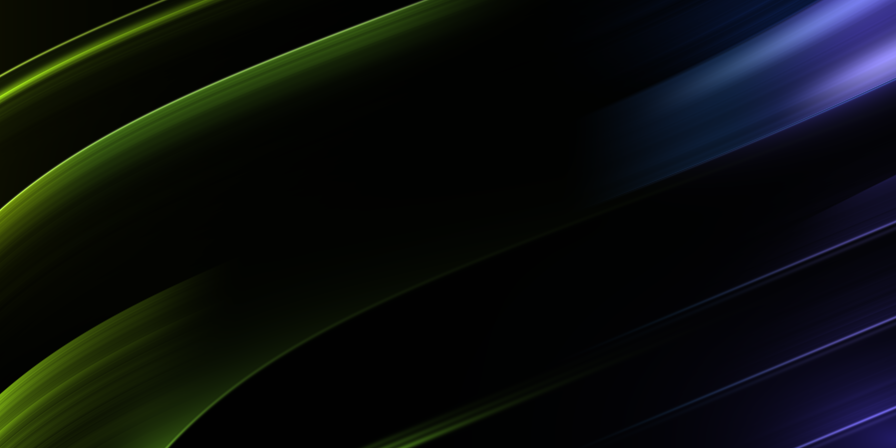
This background is drawn by a Shadertoy shader. Its source:

```glsl
float hash(float n) {
    n = fract(n * 0.1031);
    n *= n + 33.33;
    return fract(n * (n + n));
}

float noise(float x) {
    float cell = floor(x), f = fract(x);
    return mix(hash(cell), hash(cell + 1.0), f * f * (3.0 - 2.0 * f));
}

// Fine fibres running along a curve, d is the offset across it
float fibres(float d, float seed) {
    return 0.5 * noise(d * 45.0 + seed) + 0.3 * noise(d * 130.0 + seed) + 0.2 * noise(d * 300.0 + seed);
}

// Rising curve, steep at first and then straight
float arc(float x, float bend) {
    return 0.36 * x + bend * (1.0 - exp(-4.0 * x));
}

// Soft-edged thin line
float line(float d, float width) {
    float w = max(width, 0.8 / iResolution.y);
    return width / w * exp(-d * d / (w * w));
}

// Sharp at d = 0, fading toward positive d
float sheet(float d, float fall) {
    float aa = 1.2 / iResolution.y;
    return smoothstep(-aa, aa, d) * exp(-max(d, 0.0) / fall);
}

vec3 greenSide(vec2 p) {
    vec3 lime = vec3(0.48, 0.68, 0.07);
    vec3 leaf = vec3(0.21, 0.36, 0.07);
    vec3 col = vec3(0.04, 0.045, 0.0) * exp(-p.x * 4.0) * smoothstep(0.1, 0.6, p.y);

    // Long central ribbon
    float d = 0.531 + arc(p.x, 0.13) - p.y;
    float along = 1.0 - smoothstep(0.75, 1.3, p.x);
    vec3 tint = mix(vec3(0.32, 0.42, 0.03), leaf, smoothstep(0.0, 0.25, p.x));
    float body = sheet(d, 0.2) * exp(-d * d / 0.006);
    col += tint * along * body * (0.65 + 0.6 * fibres(d, 3.0));
    col += tint * sheet(d, 0.1) * exp(-p.x * 2.5) * fibres(d, 9.0) * 0.7;
    col += vec3(0.36, 0.43, 0.26) * line(d, 0.0028) * along;

    // Upper corner strands
    float fade = exp(-p.x * 1.6);
    d = 0.83 + arc(p.x, 0.05) - p.y;
    col += vec3(0.55, 0.68, 0.2) * line(d, 0.003) * fade;
    col += leaf * sheet(d, 0.04) * fibres(d, 21.0) * fade * 0.6;
    d = 0.785 + arc(p.x, 0.06) - p.y;
    col += lime * (line(d, 0.012) * 0.75 + sheet(d, 0.035) * fibres(d, 5.0) * 0.8) * fade;

    // Lower corner sheet, bounded on the right by a thin arc
    float rim = p.y - arc(p.x - 0.372, 0.18);
    float inside = smoothstep(-0.004, 0.012, rim);
    d = 0.12 + arc(p.x, 0.13) - p.y;
    float glow = exp(-p.x * 4.2) * (1.0 - smoothstep(0.3, 0.55, p.x));
    col += lime * sheet(d, 0.19) * glow * inside * (0.45 + 1.1 * fibres(d, 14.0));
    col += leaf * inside * exp(-rim * 7.0) * exp(-p.y * 6.0) * smoothstep(0.08, 0.35, p.x) * 0.9;
    if (p.x > 0.3) {
        col += vec3(0.3, 0.48, 0.12) * line(rim, 0.005) * exp(-p.y * 5.5);
    }

    // Short strands at the bottom
    for (float i = 0.0; i < 3.0; i++) {
        d = p.y - 0.41 * (p.x - 0.82 - 0.04 * i);
        col += leaf * line(d, 0.007) * exp(-p.y * 15.0) * (0.4 + 0.35 * i) * smoothstep(0.7, 0.85, p.x);
    }
    return col;
}

vec3 blueSide(vec2 p) {
    vec3 navy = vec3(0.05, 0.12, 0.24);
    vec3 violet = vec3(0.22, 0.19, 0.56);
    vec3 pale = vec3(0.52, 0.52, 0.64);
    float u = max(p.x - 1.25, 0.0);
    float low = 0.513 + 0.37 * u + 0.06 * u * u;
    float high = 0.72 + 0.39 * u + 0.16 * u * u;
    float t = (p.y - low) / (high - low);
    float near = smoothstep(1.25, 2.0, p.x);

    // Broad band between two rising edges
    float band = smoothstep(0.0, 0.015, t) * (1.0 - smoothstep(0.97, 1.03, t));
    vec3 fill = mix(navy * smoothstep(1.25, 1.65, p.x), violet, smoothstep(1.6, 1.97, p.x));
    fill *= 0.55 + 0.35 * t + 0.4 * fibres(t * 0.2, 7.0);
    fill += vec3(0.24, 0.29, 0.36) * exp(-pow((t - 0.8) / 0.13, 2.0)) * smoothstep(1.4, 1.85, p.x);
    fill += pale * 0.75 * exp(-pow((t - 0.17) / 0.17, 2.0)) * smoothstep(1.72, 2.0, p.x);
    vec3 col = fill * band;
    col += vec3(0.12, 0.2, 0.36) * line(p.y - low, 0.003) * near;
    col += violet * sheet(low - p.y, 0.035) * near * near * 0.7;

    // Streaked haze above the band
    float d = p.y - high;
    float haze = smoothstep(1.15, 1.75, p.x) * smoothstep(0.75, 1.0, p.y);
    col += vec3(0.04, 0.11, 0.3) * haze * sheet(d, 0.22) * (0.35 + 0.8 * fibres(d, 31.0));

    // Thin rising lines with violet light above them
    for (float i = 0.0; i < 3.0; i++) {
        float level = 0.505 - 0.213 * i + 0.012 * i * (i - 1.0) * 0.5;
        d = p.y - level - 0.415 * (p.x - 2.0);
        float reach = smoothstep(1.2, 2.0, p.x);
        vec3 tint = mix(vec3(0.1, 0.28, 0.42), vec3(0.33, 0.31, 0.6), smoothstep(1.4, 1.9, p.x));
        col += tint * line(d, 0.0035) * reach * (0.65 + 0.15 * i);
        col += tint * line(d + 0.014, 0.005) * reach * 0.2;
        col += violet * sheet(d, 0.07) * pow(reach, 4.0) * (0.2 + 0.4 * fibres(d, 40.0 + i));
    }
    d = 0.61 + 0.5 * (p.x - 2.0) - p.y;
    col += violet * sheet(d, 0.04) * smoothstep(1.75, 2.05, p.x) * 0.4;
    col += vec3(0.13, 0.1, 0.4) * exp(-length((p - vec2(2.0, 0.02)) * vec2(5.0, 8.0)));
    return col;
}

void mainImage(out vec4 fragColor, in vec2 fragCoord) {
    vec2 p = fragCoord / iResolution.xy * vec2(2.0, 1.0);
    vec3 col = vec3(0.003, 0.005, 0.003) + greenSide(p) + blueSide(p);
    fragColor = vec4(clamp(col, 0.0, 1.0), 1.0);
}
```
